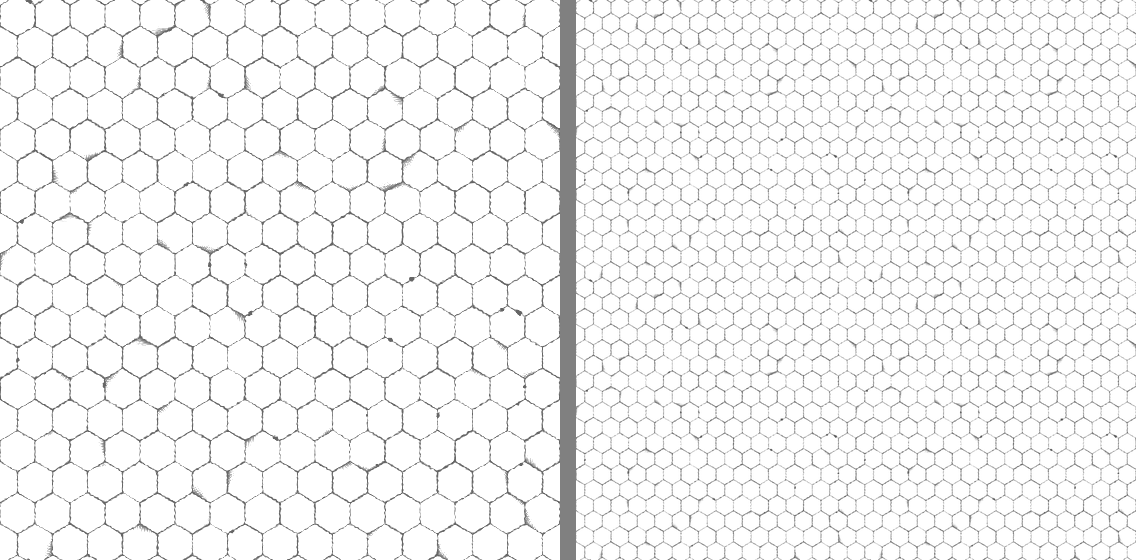
Left, the tile; right, the same tile 2 across and 2 down.
A WebGL 2 fragment shader for this texture map:

```glsl
#version 300 es
precision highp float;

uniform vec2 u_resolution;
out vec4 fragColor;

#define COLS 16.0          // hexagons across
#define ROWS 18.0          // hexagon rows, must be even
#define LINE_THIN 0.007    // half widths, in hexagon widths
#define LINE_THICK 0.021
#define ROUGHNESS 0.006
#define WOBBLE 0.0005
#define WORN_CELLS 0.2     // share of cells with a smudged corner
#define SMUDGE_DEPTH 0.27
#define BLOT_EDGES 0.05    // share of edges with an ink blot
#define INK vec3(0.40)
#define PAPER vec3(1.0)

const float TAU = 6.2831853;
const vec2 LATTICE = vec2(1.0, 1.7320508);

float hash(vec2 id, float seed) {
    vec3 q = fract(vec3(id, seed) * vec3(0.1031, 0.1130, 0.0973) + 0.071);
    q += dot(q, q.yzx + 33.33);
    return fract((q.x + q.y) * q.z);
}

// Layered sines with whole-number frequencies, so the sum wraps
float waves(vec2 uv, float frequency, float seed) {
    float sum = 0.0;
    for (int i = 0; i < 7; i++) {
        vec2 id = vec2(float(i) * 3.0 + 1.0, seed);
        vec2 k = vec2(hash(id, 11.0), hash(id, 23.0)) * 2.0 - 1.0;
        sum += sin(TAU * (dot(floor(k * frequency), uv) + hash(id, 37.0)));
    }
    return sum * 0.4;
}

// Broken, uneven ink line with slightly heavier ends
float inkLine(float d, float t, float weight, float rough, float px) {
    float halfWidth = mix(LINE_THIN, LINE_THICK, weight) + ROUGHNESS * rough;
    halfWidth += 0.008 * smoothstep(0.2, 0.29, abs(t));
    return clamp((halfWidth - d) / px + 0.5, 0.0, 1.0);
}

// Streaked shading that fades inward and deepens toward one corner
float smudge(float d, float t, float strength, vec2 cell, float k) {
    float q = t + d * mix(-1.8, 1.8, hash(cell, k + 50.0));
    float phase = TAU * hash(cell, k + 60.0);
    float streak = 0.5 + 0.25 * (sin(q * 83.0 + phase) + sin(q * 147.0 + phase * 2.0));
    float depth = SMUDGE_DEPTH * strength * (0.3 + 0.7 * streak);
    depth *= smoothstep(-0.32, 0.25, t);
    float fade = clamp(1.0 - d / max(depth, 0.001), 0.0, 1.0);
    return fade * smoothstep(0.05, 0.4, strength);
}

// Ragged ellipse lying along an edge
float blot(vec2 p, vec2 edge, float rough, float px) {
    float size = mix(0.025, 0.085, pow(hash(edge, 71.0), 2.0));
    vec2 centre = vec2(0.04, 0.36) * (vec2(hash(edge, 73.0), hash(edge, 79.0)) - 0.5);
    vec2 stretch = vec2(1.3, mix(0.6, 1.0, hash(edge, 83.0)));
    float d = length((p - centre) * stretch) - size - 0.013 * rough;
    return clamp(0.5 - d / px, 0.0, 1.0);
}

void main() {
    vec2 uv = gl_FragCoord.xy / u_resolution;
    float px = COLS / min(u_resolution.x, u_resolution.y);
    float rough = waves(uv, 190.0, 3.0);
    vec2 warped = uv + WOBBLE * vec2(waves(uv, 110.0, 1.0), waves(uv, 110.0, 2.0));

    // Nearest hexagon centre from two interleaved grids
    vec2 period = vec2(COLS, ROWS * 0.5);
    vec2 grid = warped * period - vec2(0.0, 0.25);
    vec2 even = floor(grid + 0.5);
    vec2 odd = floor(grid) + 0.5;
    vec2 pEven = (grid - even) * LATTICE;
    vec2 pOdd = (grid - odd) * LATTICE;
    bool useEven = dot(pEven, pEven) < dot(pOdd, pOdd);
    vec2 centre = useEven ? even : odd;
    vec2 p = useEven ? pEven : pOdd;
    vec2 cell = mod(floor(centre * 2.0 + 0.5), period * 2.0);

    bool worn = hash(cell, 5.0) < WORN_CELLS;
    float wornSide = 6.0 * hash(cell, 7.0);
    float wornAmount = mix(0.4, 1.1, hash(cell, 9.0));
    float ink = 0.0;

    for (int i = 0; i < 6; i++) {
        float k = float(i);
        float angle = TAU * k / 6.0;
        vec2 normal = vec2(cos(angle), sin(angle));
        float d = abs(0.5 - dot(p, normal));
        float t = dot(p, vec2(-normal.y, normal.x));

        // Both neighbours share the edge id and its orientation
        vec2 edge = mod(floor(4.0 * centre + 2.0 * normal / LATTICE + 0.5), period * 4.0);
        float side = i < 3 ? 1.0 : -1.0;
        float weight = hash(edge, 13.0);
        ink = max(ink, inkLine(d, t, weight, rough, px));

        if (hash(edge, 17.0) < BLOT_EDGES)
            ink = max(ink, blot(side * vec2(-d, t), edge, rough, px));

        if (worn) {
            float offset = mod(wornSide - k + 3.0, 6.0) - 3.0;
            float strength = wornAmount * clamp(1.15 - abs(offset), 0.0, 1.0);
            float lean = offset < 0.0 ? -1.0 : 1.0;
            ink = max(ink, smudge(d, t * lean, strength, cell, k));
        }
    }
    fragColor = vec4(mix(PAPER, INK, ink), 1.0);
}
```
